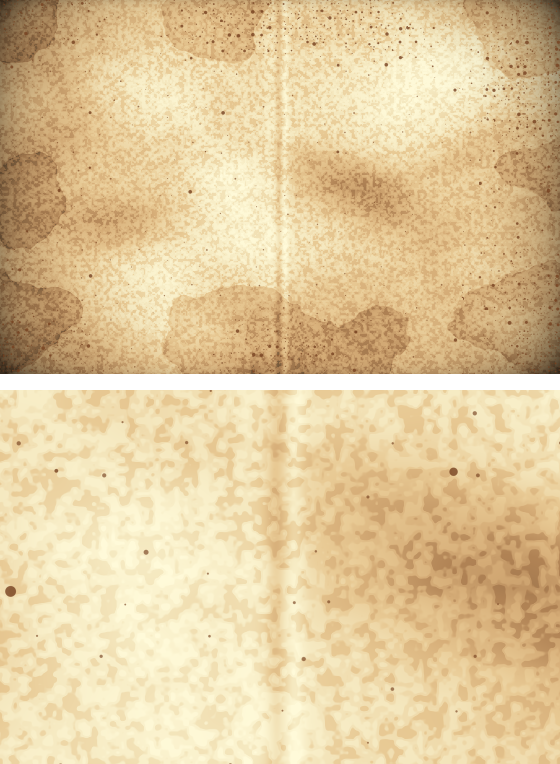
Top: the whole. Bottom: its middle third, enlarged.
Reproduce this texture procedurally as a WebGL 2 fragment shader.

```glsl
#version 300 es
precision highp float;
// Aged parchment with a centre fold, blotted stains, flecks and ink-brown spatter.

uniform vec2 u_resolution;
out vec4 fragColor;

float hash(vec2 p) {
    return fract(sin(dot(p, vec2(127.1, 311.7))) * 43758.545);
}

float noise(vec2 p) {
    vec2 i = floor(p), f = fract(p);
    f = f * f * (3.0 - 2.0 * f);
    float low = mix(hash(i), hash(i + vec2(1, 0)), f.x);
    float high = mix(hash(i + vec2(0, 1)), hash(i + vec2(1, 1)), f.x);
    return mix(low, high, f.y);
}

float fbm(vec2 p) {
    float sum = 0.0, amp = 0.5;
    for (int i = 0; i < 5; i++) {
        sum += amp * noise(p);
        p = mat2(1.6, 1.2, -1.2, 1.6) * p + 7.3;
        amp *= 0.5;
    }
    return sum / 0.97;
}

// Soft rotated ellipse, one at its centre
float smudge(vec2 p, vec2 centre, vec2 radii, float angle) {
    float c = cos(angle), s = sin(angle);
    vec2 q = mat2(c, -s, s, c) * (p - centre) / radii;
    return exp(-dot(q, q));
}

// Ragged blot with a dark rim that fades inwards
float stain(vec2 p, vec2 centre, vec2 radii, float ragged) {
    float d = length((p - centre) / radii) - 1.0 + ragged;
    float fill = 1.0 - smoothstep(-0.02, 0.02, d);
    return fill * (0.5 + 0.3 * exp(2.0 * min(d, 0.0)) + 0.35 * exp(16.0 * min(d, 0.0)));
}

// Round droplets, one per cell, kept where the density allows
float spatter(vec2 p, float scale, float density, float pixel) {
    vec2 cell = floor(p * scale);
    vec2 centre = 0.3 + 0.4 * vec2(hash(cell + 3.1), hash(cell + 8.7));
    float size = hash(cell + 15.2);
    float radius = mix(0.08, 0.25, size * size);
    float blur = pixel * scale * 0.7;
    float d = length(fract(p * scale) - centre) - radius;
    return (1.0 - smoothstep(-blur, blur, d)) * step(hash(cell + 21.4), density);
}

vec3 parchment(float tone) {
    vec3 c = mix(vec3(0.47, 0.36, 0.24), vec3(0.69, 0.51, 0.33), smoothstep(0.0, 0.25, tone));
    c = mix(c, vec3(0.84, 0.68, 0.47), clamp((tone - 0.25) * 4.0, 0.0, 1.0));
    c = mix(c, vec3(0.91, 0.79, 0.58), clamp((tone - 0.5) * 4.0, 0.0, 1.0));
    c = mix(c, vec3(0.96, 0.91, 0.75), clamp((tone - 0.75) * 4.0, 0.0, 1.0));
    return mix(c, vec3(1.0, 0.98, 0.85), clamp((tone - 1.0) * 4.0, 0.0, 1.0));
}

void main() {
    vec2 uv = gl_FragCoord.xy / u_resolution;
    vec2 p = gl_FragCoord.xy / u_resolution.y;
    float aspect = u_resolution.x / u_resolution.y;
    float pixel = 1.0 / u_resolution.y;
    vec2 edge = abs(uv * 2.0 - 1.0);

    // Cloudy paper tone
    vec2 drift = vec2(noise(p * 3.0), noise(p * 3.0 + 19.0)) - 0.5;
    float tone = 0.81 + 0.85 * (fbm(p * vec2(1.9, 3.0) + 0.4 * drift + 4.0) - 0.5);
    tone -= 0.12 * smoothstep(0.6, 1.0, max(edge.x, edge.y));

    // Broad light and dark smudges
    vec2 w = p + 0.10 * drift;
    tone += 0.26 * smudge(w, vec2(0.64, 0.46), vec2(0.11, 0.16), 0.3);
    tone += 0.24 * smudge(w, vec2(0.45, 0.73), vec2(0.22, 0.10), 0.3);
    tone += 0.20 * smudge(w, vec2(0.44, 0.16), vec2(0.24, 0.11), -0.3);
    tone += 0.22 * smudge(w, vec2(1.18, 0.80), vec2(0.20, 0.08), 0.2);
    tone -= 0.55 * smudge(w, vec2(0.94, 0.51), vec2(0.18, 0.10), -0.65);
    tone -= 0.32 * smudge(w, vec2(0.33, 0.42), vec2(0.14, 0.08), 0.1);
    tone -= 0.22 * smudge(w, vec2(1.28, 0.61), vec2(0.20, 0.06), 0.4);

    // Blots spread around the border
    float ragged = 1.7 * (fbm(p * 5.5 + 31.0) - 0.5);
    float blots = 0.0;
    for (int i = 0; i < 9; i++) {
        float k = float(i);
        float angle = 6.2832 * (k + 0.6 * hash(vec2(k, 2.0))) / 9.0;
        vec2 dir = vec2(cos(angle), sin(angle));
        dir *= mix(0.88, 1.02, hash(vec2(k, 5.0))) / max(abs(dir.x), abs(dir.y));
        vec2 centre = (0.5 + 0.5 * dir) * vec2(aspect, 1.0);
        vec2 radii = mix(vec2(0.10), vec2(0.21), vec2(hash(vec2(k, 7.0)), hash(vec2(k, 9.0))));
        blots = max(blots, stain(p, centre, radii, ragged));
    }
    tone -= 0.27 * blots;

    // Vertical fold: a dark crease beside a light ridge
    float fold = p.x - 0.5 * aspect + 0.003 * (noise(vec2(p.y * 14.0, 3.0)) - 0.5);
    tone -= 0.20 * exp(-pow((fold + 0.004) / 0.008, 2.0));
    tone += 0.20 * exp(-pow((fold - 0.014) / 0.008, 2.0));
    tone += 0.08 * exp(-pow((fold + 0.025) / 0.018, 2.0));

    // Fine flecks of the paper
    float grain = 0.6 * noise(p * 125.0) + 0.4 * noise(p * 230.0 + 40.0);
    tone -= 0.17 * smoothstep(0.54, 0.66, grain);
    tone += 0.09 * (1.0 - smoothstep(0.32, 0.46, grain));
    vec3 color = parchment(tone);

    // Darkened margins
    float corner = pow(edge.x * edge.y, 4.0);
    float shade = 0.28 * pow(edge.x, 10.0) + 0.10 * pow(edge.y, 30.0) + 0.42 * corner;
    color *= 1.0 - min(shade, 0.7);

    // Droplets gathered in clusters near the border
    float rim = smoothstep(0.55, 0.95, max(edge.x, edge.y));
    float cluster = smoothstep(0.45, 0.72, fbm(p * 2.6 + 53.0));
    float drops = spatter(p, 48.0, 0.55 * rim * cluster + 0.2 * corner, pixel);
    float dust = spatter(p + 2.7, 105.0, 0.35 * rim * cluster + 0.7 * corner, pixel);
    color = mix(color, vec3(0.46, 0.25, 0.12), max(0.8 * drops, 0.65 * dust));

    fragColor = vec4(color, 1.0);
}
```
